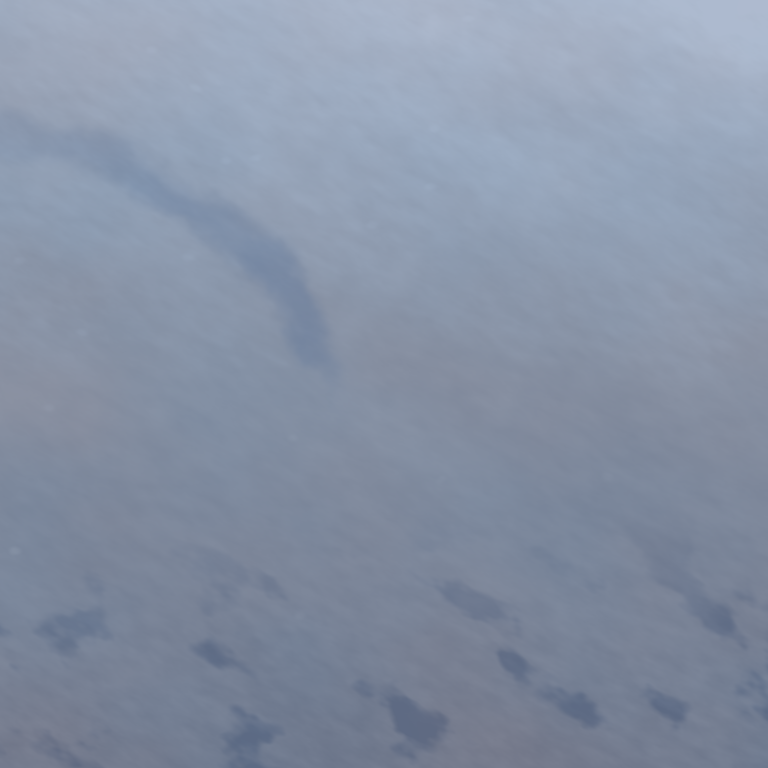
Give the GLSL for this texture, as a WebGL 1 fragment shader.

```glsl
precision highp float;
// Weathered blue-grey stone, softly lit from the upper right, with a curved damp stain and dark pits.
uniform vec2 u_resolution;

#define SLANT 0.48
#define GRAIN_AMOUNT 0.13
#define MOTTLE_AMOUNT 0.42
#define STAIN_WIDTH 0.036
#define STAIN_DEPTH 0.24
#define PIT_DEPTH 0.36
#define FLECK_CELLS 22.0
#define DARK_STONE vec3(0.425, 0.468, 0.550)
#define MID_STONE vec3(0.530, 0.570, 0.642)
#define LIGHT_STONE vec3(0.645, 0.705, 0.790)
#define WARM_TINT vec3(0.030, -0.004, -0.022)
#define DAMP_TINT vec3(-0.020, 0.000, 0.024)

float hash(vec2 p) {
  return fract(sin(dot(p, vec2(127.1, 311.7))) * 43758.5453);
}

float noise(vec2 p) {
  vec2 cell = floor(p);
  vec2 f = fract(p);
  f = f * f * (3.0 - 2.0 * f);
  float low = mix(hash(cell), hash(cell + vec2(1.0, 0.0)), f.x);
  float high = mix(hash(cell + vec2(0.0, 1.0)), hash(cell + 1.0), f.x);
  return mix(low, high, f.y);
}

float fbm(vec2 p) {
  float sum = 0.0;
  float weight = 0.53;
  for (int i = 0; i < 4; i++) {
    sum += weight * noise(p);
    p = mat2(0.8, 0.6, -0.6, 0.8) * p * 2.03 + 17.3;
    weight *= 0.5;
  }
  return sum;
}

// Soft round bump, one at its centre
float bump(vec2 p, vec2 centre, vec2 size) {
  vec2 d = (p - centre) / size;
  return exp(-dot(d, d));
}

// Damp band that bends downwards and ends in a blunt tip
float stain(vec2 p) {
  float slope = -2.9 * p.x;
  float offset = (p.y - 0.82 + 1.45 * p.x * p.x) / sqrt(1.0 + slope * slope);
  float band = 1.0 - smoothstep(0.25, 1.25, abs(offset) / STAIN_WIDTH);
  return band * (1.0 - smoothstep(0.40, 0.46, p.x)) * mix(0.5, 1.0, smoothstep(0.0, 0.3, p.x));
}

// Sparse pale chips, one candidate per cell
float flecks(vec2 p) {
  vec2 cell = floor(p * FLECK_CELLS);
  vec2 centre = 0.3 + 0.4 * vec2(hash(cell + 3.1), hash(cell + 8.7));
  float d = length((fract(p * FLECK_CELLS) - centre) * vec2(0.8, 1.2));
  return step(0.965, hash(cell + 5.9)) * (1.0 - smoothstep(0.04, 0.2, d));
}

void main() {
  vec2 uv = gl_FragCoord.xy / u_resolution;
  float c = cos(SLANT);
  float s = sin(SLANT);
  vec2 streak = vec2(c * uv.x - s * uv.y, s * uv.x + c * uv.y);
  vec2 warp = vec2(fbm(uv * 13.0), fbm(uv * 13.0 + 41.0)) - 0.5;

  // Light falling off towards the bottom
  float tone = 0.06 + 0.80 * uv.y + 0.24 * uv.x * smoothstep(0.55, 1.0, uv.y);

  // Broad mottling and fine slanted grain
  float mottle = fbm(streak * vec2(4.0, 10.0) + 6.0) - 0.5;
  float grain = fbm(streak * vec2(36.0, 80.0)) - 0.5;
  float roughness = 1.0 + 0.8 * (1.0 - smoothstep(0.0, 0.4, uv.y));
  tone += MOTTLE_AMOUNT * 0.5 * mottle + GRAIN_AMOUNT * roughness * grain;

  // Pits gather near the bottom, thickest in the left corner
  float corner = bump(uv, vec2(0.03, 0.08), vec2(0.22, 0.20));
  float spots = bump(uv, vec2(0.54, 0.22), vec2(0.09, 0.05))
              + bump(uv, vec2(0.95, 0.19), vec2(0.06, 0.04));
  float lower = 1.0 - smoothstep(0.10, 0.38, uv.y);
  float pitField = fbm(streak * vec2(11.0, 19.0) + 23.0) + 0.10 * corner + 0.13 * spots;
  float pits = smoothstep(0.57, 0.74, pitField) * max(lower, min(spots, 1.0));
  tone -= PIT_DEPTH * pits;

  float damp = stain(uv + 0.07 * warp) * (0.75 + 0.5 * fbm(streak * vec2(14.0, 30.0)));
  tone -= STAIN_DEPTH * damp;
  float chipArea = 0.12 + 0.88 * max(damp, 0.6 * corner);
  tone += 0.5 * chipArea * flecks(uv + 0.02 * warp);

  // Tone ramp, extended a little into the pits, then warm and damp tints
  vec3 colour = mix(DARK_STONE, MID_STONE, clamp(tone * 2.0, -0.5, 1.0));
  colour = mix(colour, LIGHT_STONE, clamp(tone * 2.0 - 1.0, 0.0, 1.2));
  float warmth = fbm(uv * vec2(3.0, 4.0) + 11.0) - 0.45;
  colour += WARM_TINT * warmth * 1.6 + DAMP_TINT * (damp + 0.6 * pits);

  gl_FragColor = vec4(clamp(colour, 0.0, 1.0), 1.0);
}
```
